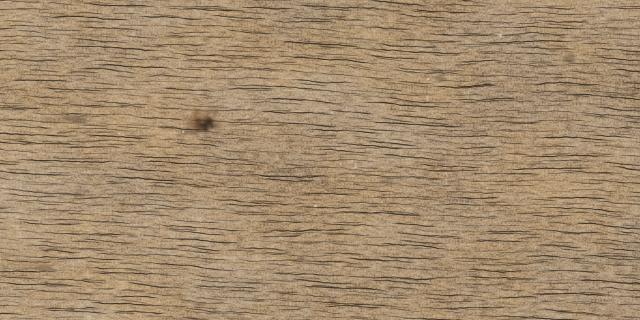
A WebGL 1 fragment shader for this texture:

```glsl
precision highp float;

uniform vec2 u_resolution;

const vec3 SHADE = vec3(0.41, 0.34, 0.27);
const vec3 TAN = vec3(0.68, 0.58, 0.455);
const vec3 PALE = vec3(0.81, 0.725, 0.60);
const vec3 RUST = vec3(0.47, 0.29, 0.14);
const vec3 CRACK = vec3(0.20, 0.165, 0.125);
const vec3 CHIP = vec3(0.88, 0.84, 0.76);

float hash(vec2 p) {
  vec3 q = fract(vec3(p.xyx) * 0.1031);
  q += dot(q, q.yzx + 33.33);
  return fract((q.x + q.y) * q.z);
}

float slopeAt(vec2 cell, vec2 offset) {
  float angle = 6.2832 * hash(cell);
  return dot(vec2(cos(angle), sin(angle)), offset);
}

// Gradient noise, centred on zero
float noise(vec2 p) {
  vec2 i = floor(p), f = p - i;
  vec2 u = f * f * f * (f * (f * 6.0 - 15.0) + 10.0);
  vec2 e = vec2(1.0, 0.0);
  float low = mix(slopeAt(i, f), slopeAt(i + e.xy, f - e.xy), u.x);
  float high = mix(slopeAt(i + e.yx, f - e.yx), slopeAt(i + e.xx, f - e.xx), u.x);
  return mix(low, high, u.y);
}

float fbm(vec2 p) {
  float sum = 0.0, amp = 1.0;
  for (int i = 0; i < 4; i++) {
    sum += amp * noise(p);
    p = p * 2.03 + 17.3;
    amp *= 0.55;
  }
  return sum;
}

// One tapered split per cell, rows staggered at random
float cracks(vec2 p, vec2 size, float seed, float soft) {
  float row = floor(p.y / size.y);
  float x = p.x / size.x + 9.0 * hash(vec2(row, seed));
  vec2 id = vec2(floor(x) + 31.0 * seed, row + 70.0);
  float halfSpan = mix(0.30, 0.5, hash(id + 3.1));
  float shift = (hash(id + 5.7) - 0.5) * (1.0 - 2.0 * halfSpan);
  float along = (fract(x) - 0.5 - shift) / halfSpan;
  float centre = mix(0.27, 0.73, hash(id + 8.3));
  centre += 0.14 * (hash(id + 11.9) - 0.5) * along;
  centre += 0.12 * noise(vec2(p.x * 11.0, row * 3.7 + seed));
  centre += 0.06 * noise(vec2(p.x * 45.0, row * 5.3 + seed));
  float d = abs(p.y / size.y - centre - row) * size.y;
  float taper = clamp(1.7 * (1.0 - along * along), 0.0, 1.0);
  float strength = mix(0.35, 1.1, hash(id + 14.2));
  strength *= 1.0 + 0.7 * noise(vec2(p.x * 28.0, row * 2.9 + seed));
  float width = 0.0012 * strength * taper + soft;
  return min(strength * taper, 1.0) * (1.0 - smoothstep(0.0, width, d));
}

// Sparse round chips of pale dirt
float chips(vec2 p, float size, float soft) {
  vec2 id = floor(p / size) + 40.0;
  vec2 centre = 0.2 + 0.6 * vec2(hash(id), hash(id + 6.4));
  float d = length(fract(p / size) - centre) * size;
  float radius = mix(0.001, 0.005, hash(id + 2.6));
  return step(0.72, hash(id + 9.5)) * (1.0 - smoothstep(radius - soft, radius + soft, d));
}

float blot(vec2 p, vec2 centre, vec2 radius) {
  vec2 d = (p - centre) / radius;
  return exp(-dot(d, d));
}

vec3 woodTone(float t) {
  return t < 0.0 ? mix(TAN, SHADE, -t) : mix(TAN, PALE, t);
}

void main() {
  vec2 p = gl_FragCoord.xy / u_resolution.y;
  float soft = 0.8 / u_resolution.y;

  // Gently falling, wavering grain direction
  vec2 g = p;
  g.y += 0.045 * p.x + 0.024 * noise(p * vec2(1.9, 2.6) + 4.0);
  g.y += 0.005 * noise(p * vec2(8.0, 9.0) + 21.0);

  // Weathered patches, streaks, fibres and speckle
  float tone = 0.08 + 0.30 * fbm(p * vec2(2.2, 3.4) + 7.0);
  tone += 0.34 * noise(g * vec2(9.0, 62.0) + 13.0);
  tone += 0.72 * noise(g * vec2(38.0, 127.0) + 29.0);
  tone += 0.80 * noise(p * vec2(171.0, 187.0) + 0.37);
  tone += 0.18 * (1.0 - smoothstep(0.0, 0.9, p.x));
  vec3 color = woodTone(clamp(tone, -1.1, 1.2));

  // Rusty and grey stains
  float stain = fbm(p * vec2(2.7, 4.0) + 51.0) + 0.7 * noise(g * vec2(12.0, 45.0));
  color *= mix(vec3(0.99, 1.0, 1.03), vec3(1.01, 0.985, 0.94), smoothstep(-0.6, 0.6, stain));
  float smudge = smoothstep(0.47, 0.8, fbm(g * vec2(6.0, 15.0) + 83.0));
  color = mix(color, SHADE * 0.9, 0.45 * smudge);

  // Dried vertical scuffs and chips
  float scuff = smoothstep(0.30, 0.6, noise(p * vec2(24.0, 5.0) + 90.0));
  scuff *= smoothstep(0.05, 0.4, noise(p * vec2(85.0, 70.0) + 61.0));
  color = mix(color, CHIP, 0.5 * scuff);
  color = mix(color, CHIP, 0.85 * chips(p, 0.21, soft));

  // Small charred knot
  vec2 k = p + 0.022 * vec2(noise(p * 45.0), noise(p * 45.0 + 15.0));
  color = mix(color, RUST, 0.75 * blot(k, vec2(0.63, 0.62), vec2(0.040, 0.030)));
  color = mix(color, CRACK, 0.9 * blot(k, vec2(0.642, 0.608), vec2(0.028, 0.020)));

  // Interleaved long and middling splits, then faint short ones
  float split = cracks(g, vec2(0.34, 0.044), 1.0, soft);
  split = max(split, 0.9 * cracks(g + 0.022, vec2(0.23, 0.044), 2.0, soft));
  split = max(split, 0.6 * cracks(g + 0.009, vec2(0.12, 0.031), 3.0, soft));
  gl_FragColor = vec4(mix(color, CRACK, 0.9 * split), 1.0);
}
```
